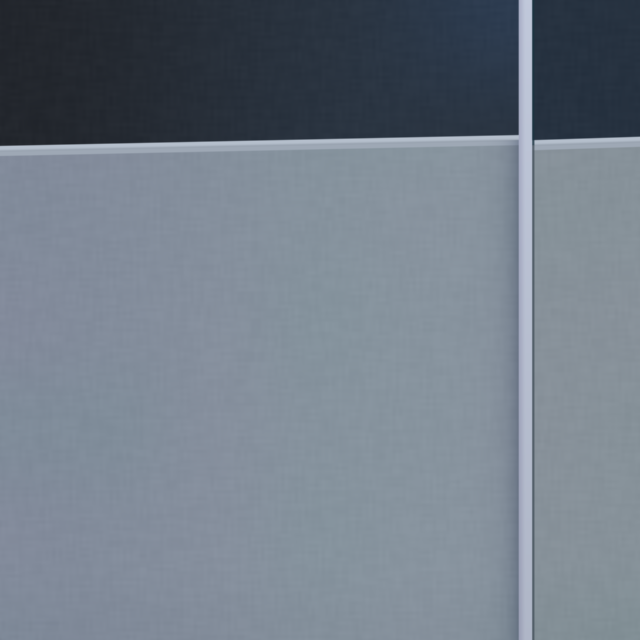
Reproduce this texture procedurally as a Shadertoy shader.

```glsl
// A matte grey wall panel below a dark window band, split by a pale post.
// Sloped rails and the post are soft-edged strips laid over smooth gradients;
// stretched value noise adds a faint woven grain.

float hash(vec2 p) {
    vec3 q = fract(vec3(p.xyx) * 0.1031);
    q += dot(q, q.yzx + 33.33);
    return fract((q.x + q.y) * q.z);
}

float valueNoise(vec2 p) {
    vec2 cell = floor(p);
    vec2 f = fract(p);
    f = f * f * (3.0 - 2.0 * f);
    float low = mix(hash(cell), hash(cell + vec2(1, 0)), f.x);
    float high = mix(hash(cell + vec2(0, 1)), hash(cell + vec2(1, 1)), f.x);
    return mix(low, high, f.y) - 0.5;
}

// Soft step from 0 to 1 as x passes edge.
float rise(float edge, float x, float blur) {
    return smoothstep(edge - blur, edge + blur, x);
}

float strip(float lo, float hi, float x, float blur) {
    return rise(lo, x, blur) * (1.0 - rise(hi, x, blur));
}

// Horizontal and vertical threads.
float weave(vec2 uv) {
    return valueNoise(uv * vec2(45.0, 190.0)) + valueNoise(uv * vec2(190.0, 45.0));
}

vec3 windowColor(vec2 uv, float rightSide) {
    vec3 glass = mix(vec3(0.135, 0.15, 0.175), vec3(0.165, 0.205, 0.255), smoothstep(0.0, 0.6, uv.x));
    glass = mix(glass, vec3(0.175, 0.235, 0.315), smoothstep(0.5, 0.82, uv.x) * smoothstep(0.75, 1.0, uv.y));
    glass = mix(glass, vec3(0.15, 0.195, 0.25), rightSide);
    return glass + 0.012 * weave(uv);
}

vec3 panelColor(vec2 uv, float rightSide) {
    vec3 wall = mix(vec3(0.505, 0.545, 0.605), vec3(0.53, 0.578, 0.62), smoothstep(0.0, 0.65, uv.x));
    wall = mix(wall, vec3(0.525, 0.57, 0.60), rightSide);
    float blotch = valueNoise(uv * 6.0 + 3.0);
    wall += blotch * vec3(0.016, -0.004, 0.008);
    wall -= 0.012 * (1.0 - smoothstep(0.0, 0.12, uv.y));
    return wall + 0.013 * weave(uv);
}

// Pale ledge with a bright top lip and a darker seam in its middle.
vec3 addRail(vec3 base, float y, float top, float thickness, float blur) {
    float depth = (top - y) / thickness;
    vec3 ledge = mix(vec3(0.71, 0.75, 0.80), vec3(0.62, 0.66, 0.71), smoothstep(0.2, 0.8, depth));
    ledge -= 0.05 * exp(-pow((depth - 0.52) * 8.0, 2.0));
    return mix(base, ledge, strip(top - thickness, top, y, blur));
}

vec3 addPost(vec3 base, vec2 uv, float left, float right, float blur) {
    float across = (uv.x - left) / (right - left);
    vec3 face = mix(vec3(0.65, 0.67, 0.76), vec3(0.73, 0.76, 0.83), smoothstep(0.0, 0.55, across));
    face *= mix(0.94, 1.03, uv.y);
    return mix(base, face, strip(left, right, uv.x, blur));
}

void mainImage(out vec4 fragColor, in vec2 fragCoord) {
    vec2 uv = fragCoord / iResolution.xy;
    float blur = max(0.0016, 0.75 / iResolution.y);

    float postLeft = 0.8105;
    float postRight = 0.8315;
    float rightSide = step(0.5 * (postLeft + postRight), uv.x);

    // The rail line breaks where it passes behind the post.
    float leftTop = 0.772 + 0.021 * uv.x;
    float rightTop = 0.781 + 0.032 * (uv.x - postRight);
    float railTop = mix(leftTop, rightTop, rightSide);
    float railThickness = 0.0158;

    // Panel, window and rail
    float aboveRail = rise(railTop - 0.5 * railThickness, uv.y, blur);
    vec3 color = mix(panelColor(uv, rightSide), windowColor(uv, rightSide), aboveRail);
    color = addRail(color, uv.y, railTop, railThickness, blur);

    // Broad shade left of the post, narrow dark joint on its right
    float leftGap = max(postLeft - uv.x, 0.0);
    float shade = exp(-leftGap / 0.016) * (1.0 - rightSide) * (1.0 - aboveRail);
    color *= 1.0 - vec3(0.24, 0.22, 0.17) * shade;
    float joint = strip(postRight - 0.001, postRight + 0.0035, uv.x, blur);
    vec3 jointColor = mix(vec3(0.27, 0.32, 0.36), vec3(0.10, 0.20, 0.25), aboveRail);
    color = mix(color, jointColor, 0.8 * joint);

    color = addPost(color, uv, postLeft, postRight, blur);
    fragColor = vec4(clamp(color, 0.0, 1.0), 1.0);
}
```
